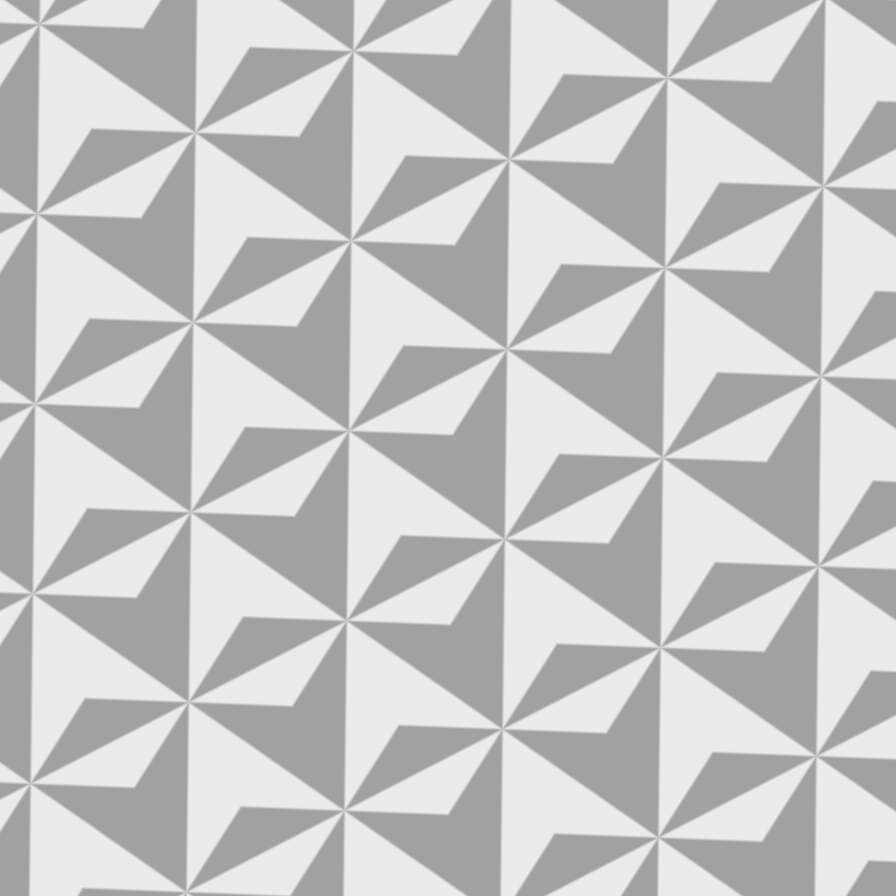
Reproduce this pattern procedurally as a WebGL 2 fragment shader.

```glsl
#version 300 es
precision highp float;

#define ORIGIN vec2(0.3895, 0.5190)    // one star centre
#define STEP_ACROSS vec2(0.1764, 0.0909)
#define STEP_DOWN vec2(-0.0025, -0.2119)
#define KINK vec2(0.660, 0.304)        // blade corner, in lattice steps
#define SOFTNESS 0.0022                // half width of the edge blend
#define LIGHT vec3(0.92)
#define DARK vec3(0.63)

uniform vec2 u_resolution;
out vec4 fragColor;

float segmentDistance(vec2 p, vec2 a, vec2 b) {
    vec2 ap = p - a, ab = b - a;
    return length(ap - ab * clamp(dot(ap, ab) / dot(ab, ab), 0.0, 1.0));
}

// Signed distance to the nearest facet edge: positive in light facets.
float facetDistance(vec2 p) {
    mat2 lattice = mat2(STEP_ACROSS, STEP_DOWN);
    vec2 cell = fract(inverse(lattice) * (p - ORIGIN));

    // A half turn about the cell centre swaps light and dark.
    bool turned = cell.y > cell.x;
    if (turned) cell = 1.0 - cell;

    // Corners of the remaining triangle and of the blade within it.
    vec2 q = lattice * cell;
    vec2 start = vec2(0.0);
    vec2 side = STEP_ACROSS;
    vec2 far = STEP_ACROSS + STEP_DOWN;
    vec2 kink = lattice * KINK;

    float d = segmentDistance(q, start, side);
    d = min(d, segmentDistance(q, side, far));
    d = min(d, segmentDistance(q, far, start));
    d = min(d, segmentDistance(q, start, kink));
    d = min(d, segmentDistance(q, kink, side));

    // The blade is the light facet below both of its short edges.
    float bladeTop = KINK.y * min(cell.x / KINK.x, (1.0 - cell.x) / (1.0 - KINK.x));
    bool isLight = (cell.y < bladeTop) != turned;
    return isLight ? d : -d;
}

void main() {
    vec2 p = gl_FragCoord.xy / u_resolution.y;
    float blend = max(SOFTNESS, 0.75 / u_resolution.y);
    float light = smoothstep(-blend, blend, facetDistance(p));
    fragColor = vec4(mix(DARK, LIGHT, light), 1.0);
}
```
